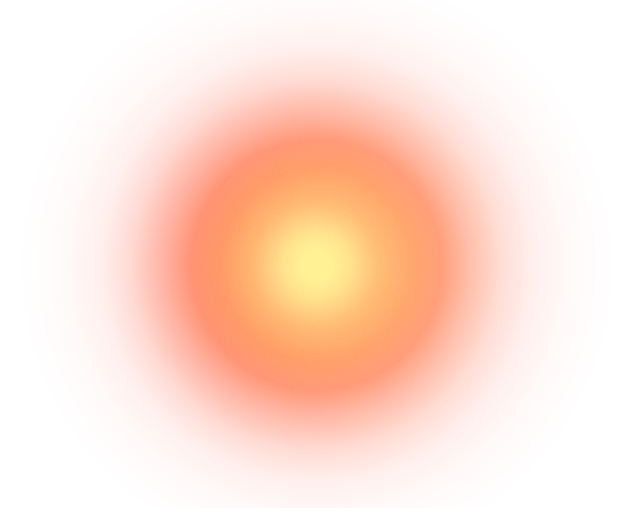
A WebGL 1 fragment shader for this background:

```glsl
precision highp float;

uniform vec2 u_resolution;

const vec2 GLOW_CENTER = vec2(-0.006, -0.022);
const vec3 CORE_YELLOW = vec3(1.0, 0.945, 0.58);
const vec3 GOLD = vec3(1.0, 0.885, 0.55);
const vec3 AMBER = vec3(1.0, 0.73, 0.45);
const vec3 ORANGE = vec3(1.0, 0.625, 0.415);
const vec3 CORAL = vec3(1.0, 0.60, 0.47);
const vec3 SALMON = vec3(1.0, 0.71, 0.635);
const vec3 BLUSH = vec3(1.0, 0.86, 0.83);
const vec3 PALE_BLUSH = vec3(1.0, 0.94, 0.93);
const vec3 ROSE_WHITE = vec3(1.0, 0.98, 0.977);
const vec3 WHITE = vec3(1.0);

// Moves from one colour to the next between two radii
vec3 ramp(vec3 inner, vec3 outer, float start, float end, float radius) {
    return mix(inner, outer, clamp((radius - start) / (end - start), 0.0, 1.0));
}

vec3 glowColor(float radius) {
    vec3 color = ramp(CORE_YELLOW, GOLD, 0.030, 0.066, radius);
    color = ramp(color, AMBER, 0.066, 0.125, radius);
    color = ramp(color, ORANGE, 0.125, 0.190, radius);
    color = ramp(color, CORAL, 0.190, 0.246, radius);
    color = ramp(color, SALMON, 0.246, 0.294, radius);
    color = ramp(color, BLUSH, 0.294, 0.365, radius);
    color = ramp(color, PALE_BLUSH, 0.365, 0.427, radius);
    color = ramp(color, ROSE_WHITE, 0.427, 0.495, radius);
    return ramp(color, WHITE, 0.495, 0.590, radius);
}

vec2 hashGradient(vec2 cell) {
    float angle = 6.2832 * fract(sin(dot(cell, vec2(127.1, 311.7))) * 43758.5);
    return vec2(cos(angle), sin(angle));
}

float gradientNoise(vec2 p) {
    vec2 cell = floor(p);
    vec2 f = fract(p);
    vec2 fade = f * f * f * (f * (f * 6.0 - 15.0) + 10.0);
    float a = dot(hashGradient(cell), f);
    float b = dot(hashGradient(cell + vec2(1.0, 0.0)), f - vec2(1.0, 0.0));
    float c = dot(hashGradient(cell + vec2(0.0, 1.0)), f - vec2(0.0, 1.0));
    float d = dot(hashGradient(cell + vec2(1.0, 1.0)), f - vec2(1.0, 1.0));
    return mix(mix(a, b, fade.x), mix(c, d, fade.x), fade.y);
}

// Peach on the right, deeper coral on the left, neutral at core and rim
vec3 sideTint(vec2 offset, float radius) {
    float band = smoothstep(0.08, 0.20, radius) * (1.0 - smoothstep(0.28, 0.44, radius));
    return vec3(0.0, 0.025, 0.015) * band * offset.x / max(radius, 0.001);
}

void main() {
    vec2 p = (gl_FragCoord.xy - 0.5 * u_resolution) / u_resolution.y;
    vec2 offset = p - GLOW_CENTER;
    float radius = length(offset);

    vec3 color = glowColor(radius) + sideTint(offset, radius);

    // Faint grain, strongest inside the glow
    float grain = gradientNoise(p * 190.0) * (1.0 - smoothstep(0.2, 0.45, radius));
    color += vec3(0.0, 0.010, 0.014) * grain;

    gl_FragColor = vec4(clamp(color, 0.0, 1.0), 1.0);
}
```
